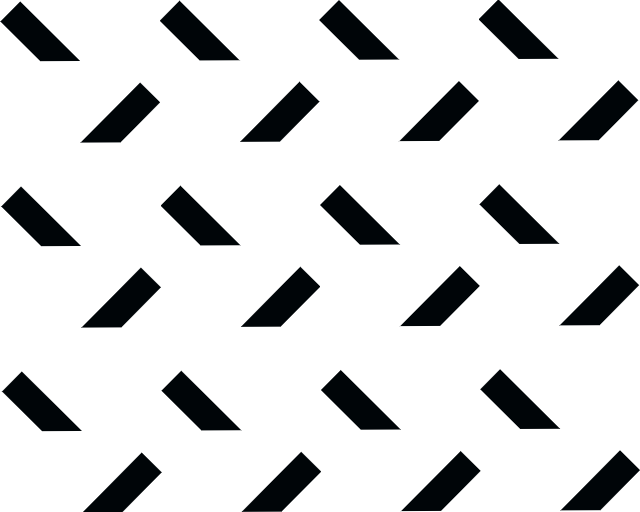
This pattern is drawn by a WebGL 2 fragment shader. Its source:

```glsl
#version 300 es
precision highp float;
// Black slanted bars on white: four columns by three rows of bar pairs, each
// a bar leaning one way and its mirrored twin below. One half-plane distance
// function draws both bars inside a slightly tilted cell grid.

uniform vec2 u_resolution;
out vec4 fragColor;

const vec3 PAPER = vec3(1.0);
const vec3 INK = vec3(0.0, 0.02, 0.03);

const float UNIT = 0.031135;               // grid unit, as a share of canvas width
const vec2 ORIGIN = vec2(0.0005, 0.0336);  // left tip of the first bar, from top left
const float TILT = 0.0046;                 // grid rotation in radians
const vec2 CELL = vec2(8.0, 9.284);        // repeat size in grid units
const vec2 COUNT = vec2(4.0, 3.0);         // columns and rows
const float TOP_MARGIN = 2.0;              // space above the bar tip in each cell
const float TWIN_DROP = 4.095;             // how far the mirrored bar sits below

mat2 rotation(float angle) {
    float c = cos(angle), s = sin(angle);
    return mat2(c, s, -s, c);
}

// Diagonal bar with a square upper end and a flat foot; y points down.
float barDistance(vec2 p) {
    float sides = (abs(p.x - p.y - 1.0) - 1.0) * sqrt(0.5);
    float squareEnd = -(p.x + p.y) * sqrt(0.5);
    float foot = p.y - 2.0;
    return max(max(sides, squareEnd), foot);
}

// A bar and its mirror image, facing each other across the cell.
float pairDistance(vec2 p, float cellWidth, float drop) {
    vec2 mirrored = vec2(cellWidth - p.x, p.y - drop);
    return min(barDistance(p), barDistance(mirrored));
}

// Position inside the nearest cell of a finite grid.
vec2 cellPosition(vec2 p, vec2 cell, vec2 count, float margin) {
    vec2 index = floor((p + vec2(0.0, margin)) / cell);
    return p - cell * clamp(index, vec2(0.0), count - 1.0);
}

void main() {
    // Grid coordinates, measured from the top left with y down
    vec2 canvas = vec2(gl_FragCoord.x, u_resolution.y - gl_FragCoord.y) / u_resolution.x;
    vec2 grid = rotation(TILT) * (canvas - ORIGIN) / UNIT;

    // Bars with edges softened over one pixel
    vec2 local = cellPosition(grid, CELL, COUNT, TOP_MARGIN);
    float pixel = 1.0 / (u_resolution.x * UNIT);
    float dist = pairDistance(local, CELL.x, TWIN_DROP);
    float coverage = clamp(0.5 - dist / pixel, 0.0, 1.0);

    fragColor = vec4(mix(PAPER, INK, coverage), 1.0);
}
```
